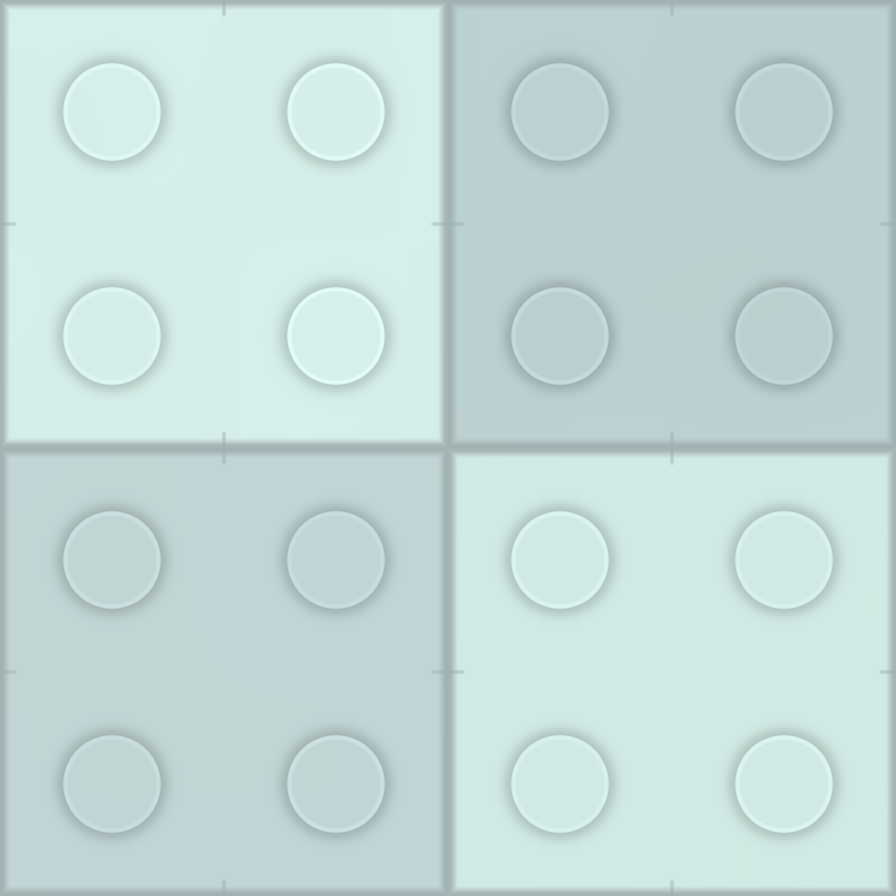
Give the GLSL for this pattern, as a Shadertoy shader.

```glsl
// Checkerboard of pale mint and grey-blue plates, each carrying four round studs.
// Every plate is a repeated cell: soft seams, short edge ticks, and studs drawn
// as circle distances with a contact shadow and a light rim of varied strength.

#define TILES 2.0
#define STUD_RADIUS 0.109
#define SHADOW_REACH 0.030
#define SHADOW_DEPTH 0.15
#define RIM_WIDTH 0.0055
#define SEAM_CORE 0.003
#define SEAM_FADE 0.025
#define TICK_LENGTH 0.042
#define TICK_HALF_WIDTH 0.004
#define LIGHT_COLOR vec3(0.828, 0.925, 0.908)
#define DARK_COLOR vec3(0.744, 0.827, 0.832)
#define SEAM_COLOR vec3(0.625, 0.685, 0.685)

float hash21(vec2 p) {
    vec3 q = fract(p.xyx * vec3(0.1031, 0.1030, 0.0973));
    q += dot(q, q.yzx + 33.33);
    return fract((q.x + q.y) * q.z);
}

float valueNoise(vec2 p) {
    vec2 i = floor(p), f = fract(p);
    f = f * f * (3.0 - 2.0 * f);
    float low = mix(hash21(i), hash21(i + vec2(1.0, 0.0)), f.x);
    float high = mix(hash21(i + vec2(0.0, 1.0)), hash21(i + vec2(1.0, 1.0)), f.x);
    return mix(low, high, f.y);
}

// Plate colour: checker, a slight step between columns, and a faint hue drift
vec3 plateColor(vec2 cell, vec2 p) {
    float light = mod(cell.x + cell.y, 2.0);
    float columnShade = 0.010 - 0.020 * mod(cell.x, 2.0);
    float drift = valueNoise(p * 3.0 + 7.0) - 0.5;
    return mix(DARK_COLOR, LIGHT_COLOR, light) + columnShade
         + drift * vec3(-0.004, 0.002, 0.014);
}

// Short mark running inwards from the middle of an edge
float edgeTick(float along, float across, float aa) {
    float body = 1.0 - smoothstep(TICK_HALF_WIDTH - aa, TICK_HALF_WIDTH + aa, across);
    return body * (1.0 - smoothstep(TICK_LENGTH * 0.7, TICK_LENGTH, along));
}

void mainImage(out vec4 fragColor, in vec2 fragCoord) {
    vec2 p = fragCoord / iResolution.xy * TILES;
    float aa = 0.7 * TILES / min(iResolution.x, iResolution.y);
    vec2 cell = floor(p);
    vec2 local = fract(p);
    vec3 color = plateColor(cell, p);

    // Studs: two by two in each plate
    vec2 studId = floor(p * 2.0);
    vec2 studPos = (fract(p * 2.0) - 0.5) * 0.5;
    float d = length(studPos) - STUD_RADIUS;
    float inside = 1.0 - smoothstep(-aa, aa, d);
    float outer = max(d, 0.0) / SHADOW_REACH;
    float shadow = SHADOW_DEPTH * exp(-1.6 * outer * outer - 0.5 * outer);
    color *= 1.0 - shadow * (1.0 - inside);

    // Light rim just inside each stud
    float rim = 1.0 - smoothstep(0.0, RIM_WIDTH + aa, abs(d + RIM_WIDTH));
    color += rim * inside * mix(0.025, 0.065, hash21(studId + 3.0));

    // Ticks at the middle of all four edges
    vec2 edge = 0.5 - abs(local - 0.5);
    vec2 middle = abs(local - 0.5);
    float tick = max(edgeTick(edge.x, middle.y, aa), edgeTick(edge.y, middle.x, aa));
    color = mix(color, SEAM_COLOR, 0.5 * tick);

    // Soft seam between plates
    float seam = 1.0 - smoothstep(SEAM_CORE, SEAM_FADE, min(edge.x, edge.y));
    color = mix(color, SEAM_COLOR, 0.9 * seam);

    fragColor = vec4(clamp(color, 0.0, 1.0), 1.0);
}
```
